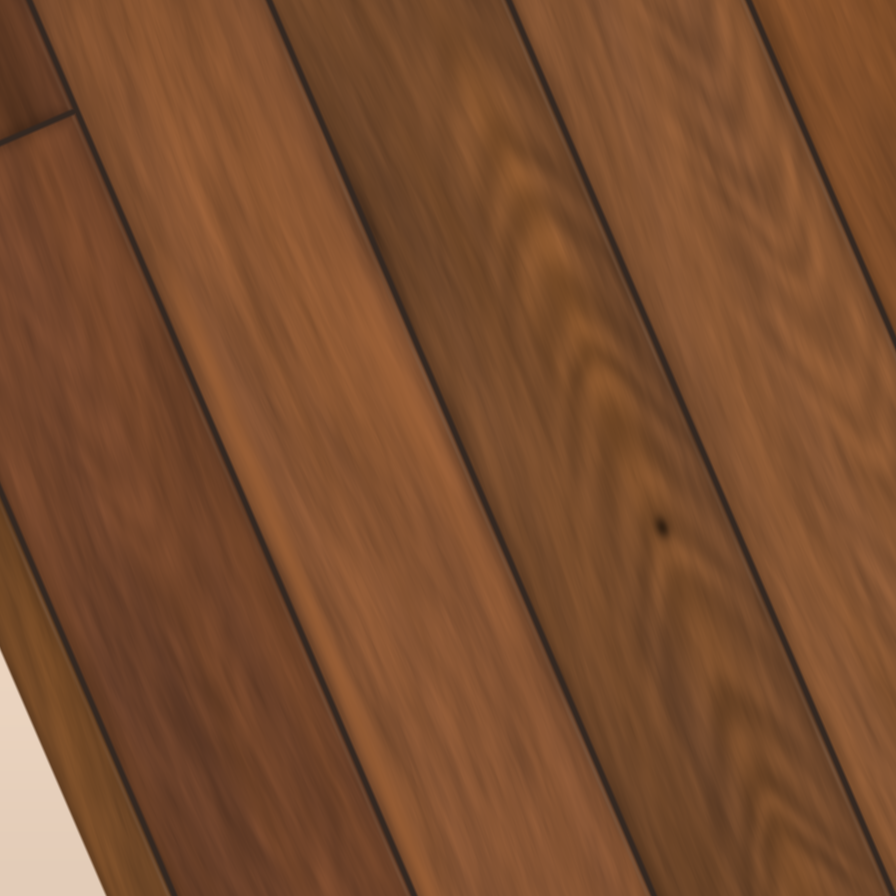
Write a WebGL 2 fragment shader that draws this texture.

```glsl
#version 300 es
precision highp float;
// Slanted brown floorboards with dark bevelled seams, one butt joint and a pale
// wall in the lower left corner. Boards repeat in a rotated frame; their grain
// is stretched value noise plus nested arches of figured wood.

uniform vec2 u_resolution;
out vec4 outColor;

float hash(vec2 p) {
    return fract(sin(dot(p, vec2(127.1, 311.7))) * 43758.5453);
}

float noise(vec2 p) {
    vec2 i = floor(p), f = fract(p);
    f = f * f * (3.0 - 2.0 * f);
    return mix(mix(hash(i), hash(i + vec2(1, 0)), f.x),
               mix(hash(i + vec2(0, 1)), hash(i + vec2(1, 1)), f.x), f.y);
}

// Three octaves, centred on zero
float fbm(vec2 p) {
    float sum = 0.0, amp = 0.5;
    for (int i = 0; i < 3; i++) {
        sum += amp * (noise(p) - 0.5);
        p = p * 2.1 + 17.3;
        amp *= 0.55;
    }
    return sum;
}

// Soft bump of the given width
float bump(float x, float width) {
    return exp(-x * x / (width * width));
}

// Nested arches; a negative steepness turns the tips downward
float arches(float across, float along, float steepness) {
    float warp = 0.05 * fbm(vec2(across * 16.0, along * 7.0));
    float phase = along - steepness * (sqrt(across * across + 0.0003) - 0.017) + warp;
    float rings = sin(phase * 65.0 + 4.0 * noise(vec2(phase * 9.0, 3.0)));
    return rings * bump(across, 0.065);
}

vec3 boardColor(float id) {
    vec3 tones[6] = vec3[6](
        vec3(0.46, 0.29, 0.15), vec3(0.445, 0.268, 0.165), vec3(0.52, 0.325, 0.195),
        vec3(0.435, 0.278, 0.165), vec3(0.525, 0.335, 0.20), vec3(0.50, 0.305, 0.165));
    return tones[int(clamp(id + 2.0, 0.0, 5.0))];
}

vec3 wood(float id, float c, float across, float along, float upperBoard) {
    vec2 seed = vec2(id * 7.31 + upperBoard * 3.7, id * 13.7);
    float bend = 0.012 * sin(along * 5.0 + id * 2.0);
    float x = across + bend;

    // Broad mottling, long streaks and fine fibres
    float mottle = fbm(vec2(x * 9.0, along * 3.5) + seed);
    float streak = fbm(vec2(x * 48.0, along * 3.0) + seed);
    float fibre = fbm(vec2((x + along * 0.03) * 125.0, along * 13.0) + seed);
    vec3 color = boardColor(id);
    color *= 1.0 + 0.22 * mottle + 0.24 * streak + 0.22 * fibre;
    color += vec3(0.07, 0.035, -0.01) * fbm(vec2(x * 22.0, along * 2.2) + seed + 40.0);

    // Figured heart of the two boards right of the middle
    if (id == 1.0) {
        float offset = (c - 1.70 + 0.09 * (along - 0.6)) * 0.2459;
        float fade = smoothstep(0.15, 0.4, along);
        color *= 1.0 + 0.10 * fade * arches(offset, along, 2.4);
        color += vec3(0.055, 0.03, 0.0) * bump(offset, 0.035) * fade;
        color *= 1.0 - 0.55 * bump(length(vec2(offset - 0.004, (along - 0.833) * 0.6)), 0.007);
    } else if (id == 2.0) {
        float offset = (c - 2.73) * 0.2459;
        color *= 1.0 + 0.06 * arches(offset, along, -2.8);
    } else if (id == -1.0) {
        float offset = (c + 0.45) * 0.2459;
        color *= 1.0 + 0.03 * arches(offset, along, -3.0);
        color *= 1.0 - 0.25 * upperBoard * bump(c + 0.25, 0.14);
    }

    // Amber sapwood along both edges of the widest pale board
    if (id == 0.0) {
        float left = bump(c - 0.12 + 0.05 * along, 0.045) * smoothstep(0.25, 0.45, along);
        float right = bump(c - 0.86, 0.08) * bump(along - 0.55, 0.32);
        color = mix(color, vec3(0.63, 0.385, 0.21), 0.65 * left + 0.4 * right);
    }
    return color;
}

void main() {
    vec2 uv = gl_FragCoord.xy / u_resolution;
    float soft = max(1.2 / u_resolution.y, 0.002);

    // Frame of the boards: along runs down to the right, across is square to it
    vec2 p = vec2(uv.x, 1.0 - uv.y);
    float along = dot(p, vec2(0.395, 0.919));
    float across = dot(p, vec2(0.919, -0.395));
    float c = (across - 0.030) / 0.2459;
    float id = floor(c);
    float joint = along - 0.147;
    float upperBoard = id == -1.0 ? step(joint, 0.0) : 0.0;
    vec3 color = wood(id, c, across, along, upperBoard);

    // Seams: pale worn lip on the left, dark groove in the centre
    float seam = (c - round(c)) * 0.2459;
    float wear = 0.3 + 0.7 * noise(vec2(along * 14.0, round(c) * 5.0));
    color = mix(color, vec3(0.58, 0.44, 0.34), 0.45 * wear * bump(seam + 0.0065, 0.002));
    float groove = abs(seam);
    if (id == -1.0) groove = min(groove, abs(joint));
    color *= 1.0 - 0.18 * bump(groove, 0.012);
    color = mix(vec3(0.205, 0.155, 0.13), color, smoothstep(0.0032 - soft, 0.0032 + soft, groove));

    // Pale wall beyond the edge of the floor
    float edge = (c + 1.285) * 0.2459;
    color *= 1.0 - 0.2 * bump(edge, 0.007);
    vec3 wall = mix(vec3(0.89, 0.80, 0.72), vec3(0.92, 0.83, 0.75), smoothstep(0.0, 0.25, uv.y));
    color = mix(wall, color, smoothstep(-soft, soft, edge));

    outColor = vec4(color, 1.0);
}
```
